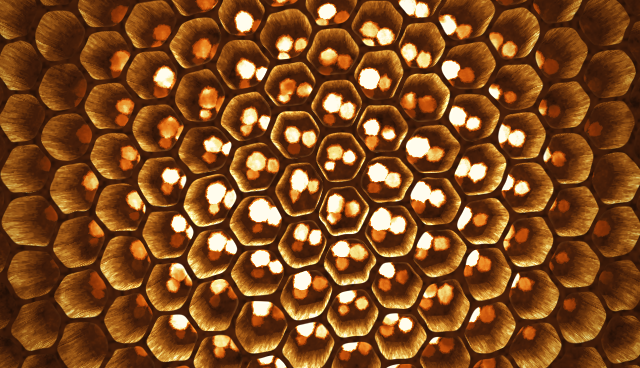
A Shadertoy shader for this pattern:

```glsl
float hash(vec2 p) {
    return fract(sin(dot(p, vec2(127.1, 311.7))) * 43758.5);
}

float noise(vec2 p) {
    vec2 i = floor(p), f = fract(p);
    f = f * f * (3.0 - 2.0 * f);
    return mix(mix(hash(i), hash(i + vec2(1, 0)), f.x),
               mix(hash(i + vec2(0, 1)), hash(i + vec2(1, 1)), f.x), f.y);
}

float fbm(vec2 p) {
    return 0.55 * noise(p) + 0.3 * noise(p * 2.1 + 7.0) + 0.15 * noise(p * 4.3 + 3.0);
}

// Backlit wax: brown through amber to white
vec3 waxColour(float v) {
    vec3 c = mix(vec3(0.07, 0.03, 0.015), vec3(0.28, 0.12, 0.04), smoothstep(0.0, 0.22, v));
    c = mix(c, vec3(0.46, 0.22, 0.05), smoothstep(0.2, 0.4, v));
    c = mix(c, vec3(0.67, 0.37, 0.09), smoothstep(0.38, 0.58, v));
    c = mix(c, vec3(0.86, 0.61, 0.21), smoothstep(0.56, 0.74, v));
    c = mix(c, vec3(0.97, 0.89, 0.53), smoothstep(0.72, 0.88, v));
    return mix(c, vec3(1.0, 0.99, 0.93), smoothstep(0.86, 1.0, v));
}

// Offset from the nearest centre of a hexagonal lattice with unit spacing
vec2 hexLocal(vec2 s) {
    vec2 r = vec2(1.7320508, 1.0);
    vec2 a = mod(s + 0.5 * r, r) - 0.5 * r;
    vec2 b = mod(s, r) - 0.5 * r;
    return dot(a, a) < dot(b, b) ? a : b;
}

// Hexagonal distance with softened corners, 0.5 at the border
float hexRadius(vec2 l) {
    vec3 q = abs(vec3(l.y, dot(l, vec2(0.866, 0.5)), dot(l, vec2(0.866, -0.5))));
    return pow(dot(pow(q + 1e-4, vec3(10.0)), vec3(1.0)), 0.1);
}

void mainImage(out vec4 fragColor, in vec2 fragCoord) {
    vec2 p = (fragCoord - 0.5 * iResolution.xy) / iResolution.y;
    float pixel = 7.0 / iResolution.y;

    // Slightly skewed comb lattice with hand-built irregularity
    vec2 s = mat2(0.866, -0.5, 0.0, 1.0)
           * inverse(mat2(0.127, -0.057, -0.0102, 0.142)) * (p - vec2(0.059, 0.068));
    s += 0.16 * (vec2(noise(s * 0.9 + 20.0), noise(s * 0.9 + 50.0)) - 0.5);
    s += 0.035 * (vec2(noise(s * 5.0), noise(s * 5.0 + 31.0)) - 0.5);
    vec2 l = hexLocal(s);
    vec2 id = round((s - l) * vec2(1.1547, 2.0));
    float seed = hash(id);
    float glow = exp(-2.6 * dot(p, p));

    // Trace the view ray down the tapered cell to its first wall
    vec2 ray = 0.115 * (s + vec2(0.0, 0.4)) + 0.15 * l;
    float depth = 4.0;
    vec2 wall = vec2(0.0, 1.0);
    for (int i = 0; i < 6; i++) {
        float a = radians(30.0 + 60.0 * float(i));
        vec2 n = vec2(cos(a), sin(a));
        float toward = dot(ray, n);
        float t = max(0.465 - dot(l, n), 0.0) / max(toward, 1e-4);
        if (toward > 0.0 && t < depth) {
            depth = t;
            wall = n;
        }
    }

    // Walls: streaks running into the cell, darker with depth
    vec2 hit = l + ray * min(depth, 1.2);
    float along = dot(hit, vec2(-wall.y, wall.x));
    float streak = fbm(vec2(along * 26.0, depth * 4.0) + id * 5.3 + wall * 9.0);
    float wallLight = mix(0.68, 0.27, smoothstep(0.1, 1.0, depth));
    wallLight *= 0.9 - 0.16 * wall.y + 0.18 * (seed - 0.5);
    wallLight *= 0.62 + 0.3 * glow + 0.6 * streak;
    wallLight += 0.1 * glow * (1.0 - smoothstep(0.0, 0.7, depth));

    // Floor: lamps shining through from the cells behind
    vec2 ground = l + ray;
    float floorLight = 0.1 + 0.22 * fbm(ground * 6.0 + id * 3.7);
    float ragged = 0.09 * (fbm(ground * 11.0 + id) - 0.5);
    float reach = smoothstep(1.0, 0.35, length(p - vec2(0.04, 0.0)));
    for (int i = 0; i < 3; i++) {
        float k = float(i);
        float a = 2.3 - 2.4 * k + 0.5 * (hash(id + k * 3.1) - 0.5);
        vec2 lamp = (0.2 + 0.04 * k) * vec2(cos(a), sin(a));
        float size = 0.23 - 0.035 * k + 0.06 * (hash(id + k + 8.0) - 0.5);
        float d = length(ground - lamp) + ragged;
        float power = (0.8 + 0.6 * hash(id * 1.7 + k) - 0.22 * k) * reach;
        power *= 0.9 + 0.25 * fbm(ground * 9.0 + k);
        floorLight = max(floorLight, power * smoothstep(size + 0.07, size - 0.07, d));
        floorLight += 0.07 * power * exp(-30.0 * d * d);
    }

    float isFloor = smoothstep(0.92, 1.04, depth);
    float light = mix(wallLight, floorLight, isFloor);

    // Stains and fine grain
    light *= 1.0 - 0.35 * smoothstep(0.6, 0.8, fbm(s * 1.6 + 70.0));
    light += 0.09 * (noise(s * 28.0) - 0.5) * (1.0 - 0.6 * isFloor);
    vec3 colour = waxColour(light);
    float ember = isFloor * smoothstep(0.2, 0.45, light) * (1.0 - smoothstep(0.6, 0.85, light));
    colour *= mix(vec3(1.0), vec3(1.15, 0.85, 0.5), ember);

    // Thin lit lip and dark wax rim
    float edge = 0.5 - hexRadius(l);
    float lip = smoothstep(0.03, 0.055, edge) * (1.0 - smoothstep(0.055, 0.1, edge));
    colour += vec3(0.3, 0.23, 0.1) * lip * glow * noise(s * 9.0 + 4.0);
    float rimWidth = 0.04 + 0.025 * (noise(s * 4.0 + 11.0) - 0.5);
    float rim = 1.0 - smoothstep(rimWidth - pixel * 0.5, rimWidth + pixel * 0.5 + 0.012, edge);
    vec3 rimColour = waxColour(0.1 + 0.16 * noise(s * 13.0));
    colour = mix(colour, rimColour, rim);

    colour *= 1.0 - 0.16 * smoothstep(0.5, 1.0, length(p));
    fragColor = vec4(clamp(colour, 0.0, 1.0), 1.0);
}
```
